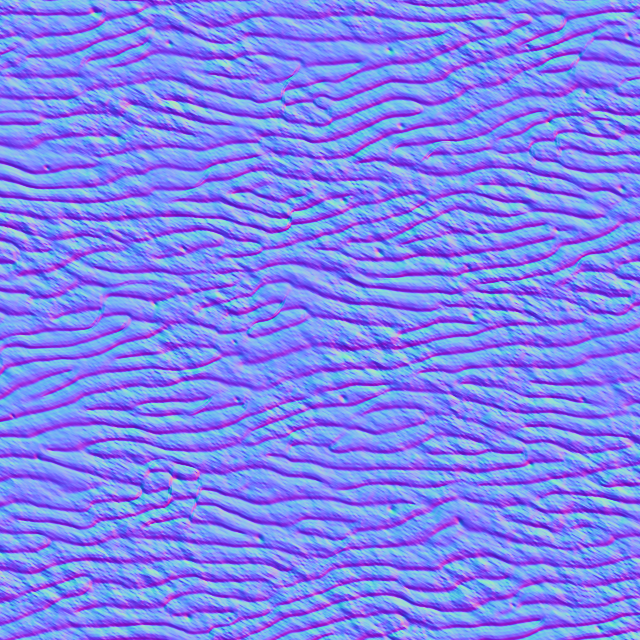
Reproduce this texture map procedurally as a Shadertoy shader.

```glsl
// Tangent-space normal map of wind-blown sand ripples.
// Oriented wave packets are summed into one phase field, whose breaks fork the
// crests; a skewed wave, fine grain and small pits give the relief to derive.

#define RIPPLES 33.0        // crests over the canvas height
#define RELIEF 0.62         // steepness of the ripples
#define SKEW 0.9            // 0 = even pulse, 1.57 = sawtooth
#define PHASE_JITTER 2.1    // disorder, forks the crests
#define SLANT 0.32          // spread of crest directions
#define WAVER 0.0045        // sideways wander of the crests
#define GRAIN 0.17          // steepness of the fine sand
#define PIT_SIZE 0.0048     // radius of the pits
#define STEP 0.001          // distance for the slope

const float TAU = 6.28319;
const vec2 PACKET = vec2(0.095, 0.066);

vec2 hash2(vec2 cell) {
    vec3 q = fract(cell.xyx * vec3(0.1031, 0.1030, 0.0973));
    q += dot(q, q.yzx + 33.33);
    return fract((q.xx + q.yz) * q.zy);
}

// Smooth value noise in -1..1
float noise(vec2 p) {
    vec2 i = floor(p), f = fract(p);
    f = f * f * f * (f * (f * 6.0 - 15.0) + 10.0);
    float low = mix(hash2(i).x, hash2(i + vec2(1, 0)).x, f.x);
    float high = mix(hash2(i + vec2(0, 1)).x, hash2(i + vec2(1, 1)).x, f.x);
    return 2.0 * mix(low, high, f.y) - 1.0;
}

// Sum of nearby wave packets as a complex number
vec2 wavePackets(vec2 p) {
    vec2 home = floor(p / PACKET), sum = vec2(0);
    for (int j = -1; j <= 1; j++)
    for (int i = -1; i <= 1; i++) {
        vec2 cell = home + vec2(i, j);
        vec2 center = (cell + 0.2 + 0.6 * hash2(cell + 17.0)) * PACKET;
        vec2 rnd = 2.0 * hash2(cell + 71.0) - 1.0;
        vec2 d = p - center;
        float weight = max(0.0, 1.0 - dot(d / PACKET, d / PACKET) / 1.44);
        float tilt = SLANT * rnd.y - 0.07;
        float pace = 1.0 + 0.2 * sin(rnd.x * 40.0);
        float phase = TAU * RIPPLES * (center.y + pace * (d.y + tilt * d.x))
                    + PHASE_JITTER * rnd.x;
        sum += weight * weight * vec2(cos(phase), sin(phase));
    }
    return sum;
}

// Ripple wave with one steep, sharp side
float ripples(vec2 p) {
    p.y += WAVER * noise(p * vec2(15, 19)) + 0.0016 * noise(p * vec2(38, 30) + 9.0);
    vec2 z = wavePackets(p);
    float phase = atan(z.y, z.x + 1e-6), h = 0.0;
    for (float n = 1.0; n < 5.0; n++)
        h -= sin(n * phase - SKEW) / (n * n);
    float strength = smoothstep(0.0, 0.45, length(z)) * (1.0 + 0.25 * noise(p * 9.0 + 4.0));
    return h * RELIEF * strength / (TAU * RIPPLES);
}

// Fine slanted streaks in three octaves, stronger in patches
float sand(vec2 p) {
    float patches = 0.8 + 0.5 * noise(p * 11.0 + 30.0);
    vec2 q = mat2(0.9, 0.5, -0.5, 0.9) * p * vec2(0.8, 1.1);
    float h = 0.0, scale = 55.0;
    for (int i = 0; i < 3; i++) {
        h += noise(q * vec2(0.75, 1.2) * scale + 13.0 * float(i)) / scale;
        scale *= 2.1;
    }
    return GRAIN * patches * h;
}

// Sparse round dents
float pits(vec2 p) {
    float h = 0.0;
    vec2 grid = p * 9.0, cell = floor(grid);
    vec2 rnd = hash2(cell + 5.0), kind = hash2(cell + 43.0);
    vec2 d = (grid - cell - 0.15 - 0.7 * rnd) / 9.0;
    float radius = PIT_SIZE * mix(0.55, 1.1, kind.y);
    d = vec2(d.x + 0.4 * d.y, d.y) / radius;
    h = exp(-dot(d, d)) * radius * 1.3;
    return kind.x < 0.45 ? h : 0.0;
}

// Depth of the surface below its mean level
float depth(vec2 p) {
    return ripples(p) + sand(p) + pits(p);
}

void mainImage(out vec4 fragColor, in vec2 fragCoord) {
    vec2 p = fragCoord / iResolution.y + 3.0;
    float here = depth(p);
    vec2 slope = vec2(depth(p + vec2(STEP, 0)), depth(p + vec2(0, STEP))) - here;
    vec3 normal = normalize(vec3(slope / STEP, 1.0));
    fragColor = vec4(0.5 + 0.5 * normal, 1.0);
}
```
